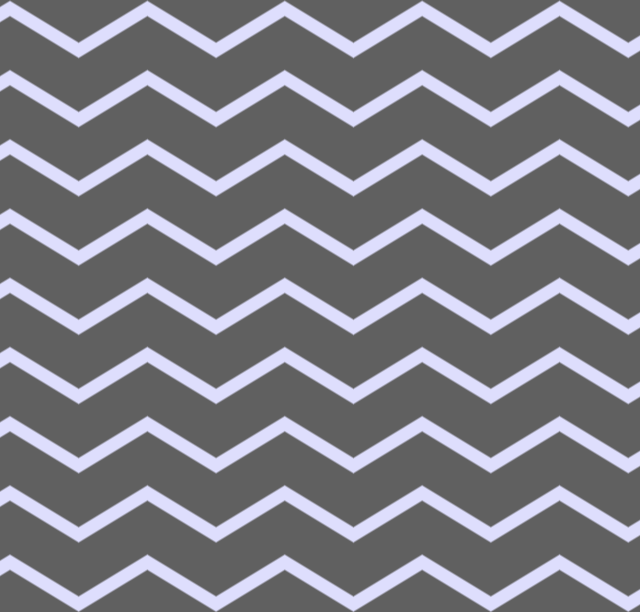
This pattern is drawn by a Shadertoy shader. Its source:

```glsl
// Nine rows of thin pale zigzag lines on a flat grey ground.
// A triangle wave bends the rows; the folded vertical distance to the
// nearest row, scaled by the slope, gives mitred strokes of even width.

// Lengths are fractions of the canvas height.
const vec2  PERIOD     = vec2(0.2245, 0.1131); // wave length, row spacing
const vec2  FIRST_PEAK = vec2(0.0163, 0.0139); // from the top left corner
const float RISE       = 0.0683;               // valley to peak
const float LINE_WIDTH = 0.0213;
const float EDGE_SOFT  = 0.0021;

const vec3 GROUND = vec3(0.378);
const vec3 LINE   = vec3(0.871, 0.871, 0.992);

// 0 at whole numbers, 1 halfway between them.
float triangleWave(float t) {
    return 1.0 - abs(2.0 * fract(t) - 1.0);
}

// Signed offset from x to the nearest multiple of period.
float nearestOffset(float x, float period) {
    return x - period * round(x / period);
}

// Distance from p to the nearest zigzag centre line, with peaks at x = 0.
float zigzagDistance(vec2 p, vec2 period, float rise) {
    float drop = rise * triangleWave(p.x / period.x);
    float slope = 2.0 * rise / period.x;
    return abs(nearestOffset(p.y - drop, period.y)) / sqrt(1.0 + slope * slope);
}

// Coverage of a stroke of the given width at distance d from its centre.
float stroke(float d, float width, float soft) {
    return 1.0 - smoothstep(-soft, soft, d - 0.5 * width);
}

void mainImage(out vec4 fragColor, in vec2 fragCoord) {
    // Height units, with y running down from the top edge.
    vec2 p = vec2(fragCoord.x, iResolution.y - fragCoord.y) / iResolution.y;

    float d = zigzagDistance(p - FIRST_PEAK, PERIOD, RISE);
    float soft = max(EDGE_SOFT, 0.75 / iResolution.y);

    fragColor = vec4(mix(GROUND, LINE, stroke(d, LINE_WIDTH, soft)), 1.0);
}
```
